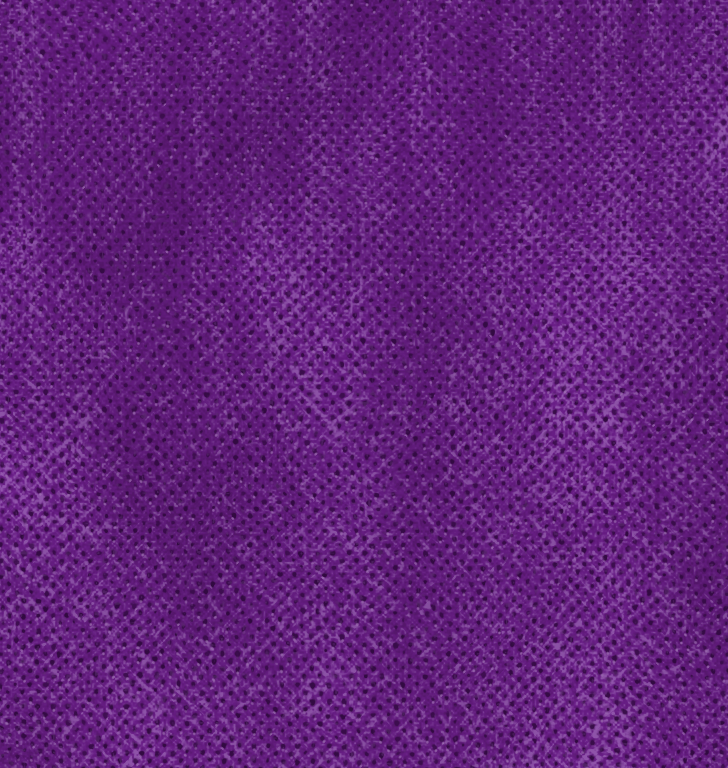
Reproduce this texture procedurally as a WebGL 2 fragment shader.

```glsl
#version 300 es
precision highp float;
uniform vec2 u_resolution;
out vec4 fragColor;

float hash(vec2 p) {
    return fract(sin(dot(p, vec2(127.1, 311.7))) * 43758.5453);
}

float noise(vec2 p) {
    vec2 i = floor(p), f = fract(p);
    f = f * f * (3.0 - 2.0 * f);
    return mix(mix(hash(i), hash(i + vec2(1, 0)), f.x),
               mix(hash(i + vec2(0, 1)), hash(i + vec2(1, 1)), f.x), f.y);
}

float fbm(vec2 p) {
    float sum = 0.0, amp = 0.5;
    for (int i = 0; i < 4; i++) {
        sum += amp * noise(p);
        p = p * 2.03 + 17.0;
        amp *= 0.5;
    }
    return sum;
}

// Thin broken strands running along the y axis of p
float strands(vec2 p) {
    return smoothstep(0.55, 0.95, noise(p + vec2(1.5 * noise(p.yx * 0.3), 0.0)));
}

void main() {
    vec2 uv = gl_FragCoord.xy / u_resolution;

    // Staggered lattice of pinholes, slightly stretched out of true
    vec2 warp = vec2(fbm(uv * 5.0), fbm(uv * 5.0 + 31.0)) - 0.47;
    vec2 grid = uv * vec2(49.0, 50.0) + warp * 1.1;
    vec2 diagonal = vec2(grid.x + grid.y, grid.x - grid.y);
    vec2 cell = floor(diagonal);
    vec2 local = fract(diagonal) - 0.5;
    vec2 q = 0.5 * vec2(local.x + local.y, local.x - local.y);
    float seed = hash(cell), seed2 = hash(cell + 57.0);
    q += (vec2(seed, seed2) - 0.5) * 0.12;

    // Fibres: fine grain, vertical strands and short crossing diagonals
    float grain = noise(grid * 7.0) - 0.5;
    float vertical = strands(grid * vec2(5.0, 1.2));
    float crossed = max(strands(diagonal * vec2(3.2, 1.1)),
                        strands(diagonal.yx * vec2(3.2, 1.1) + 40.0));
    float upper = smoothstep(0.3, 1.0, uv.y);
    float fibre = mix(crossed, vertical, upper * 0.7);

    // Raised cloth between the holes, with broad folds and streaks
    float ridge = smoothstep(0.2, 0.5, max(abs(local.x), abs(local.y)));
    float cloud = fbm(uv * vec2(5.0, 3.5) + 9.0) - 0.47;
    float streak = fbm(uv * vec2(40.0, 4.0)) - 0.47;
    float light = 0.22 + 0.2 * ridge + 0.75 * grain + 0.36 * fibre
                + 0.5 * cloud + 0.5 * streak * (0.3 + upper);

    vec3 shade = vec3(0.34, 0.09, 0.43);
    vec3 purple = vec3(0.39, 0.11, 0.50);
    vec3 sheen = vec3(0.53, 0.31, 0.63);
    vec3 color = mix(shade, purple, smoothstep(-0.05, 0.4, light));
    color = mix(color, sheen, smoothstep(0.35, 0.95, light));
    color *= 1.0 + 0.22 * cloud;

    // Soft dent, then a dark hole narrowing downward with a ragged edge
    vec2 taper = q * vec2(1.0 - 1.2 * q.y, 0.9);
    float dist = length(taper) + grain * 0.09;
    float radius = mix(0.09, 0.17, seed2);
    color = mix(color, shade, 0.5 * (1.0 - smoothstep(0.12, 0.3, dist)));
    float hole = 1.0 - smoothstep(radius - 0.06, radius + 0.06, dist);
    color = mix(color, vec3(0.19, 0.04, 0.25), hole * mix(0.65, 1.0, seed) * (1.0 - 0.15 * upper));

    // Dull fuzz and a glossy fleck around the lower lip of some holes
    float fuzz = smoothstep(0.6, 0.9, noise(grid * vec2(6.0, 5.0) + 70.0));
    color = mix(color, vec3(0.37, 0.19, 0.45), fuzz * 0.5 * (1.0 - smoothstep(0.1, 0.4, dist)));
    vec2 lip = q + vec2((seed - 0.5) * 0.25, 0.22);
    float fleck = 1.0 - smoothstep(0.03, 0.15, length(lip + 0.3 * (seed - 0.5) * lip.yx));
    float gloss = smoothstep(0.3, 1.0, hash(cell + 13.0));
    color = mix(color, vec3(0.62, 0.44, 0.70), fleck * gloss * 0.75);

    fragColor = vec4(color, 1.0);
}
```
